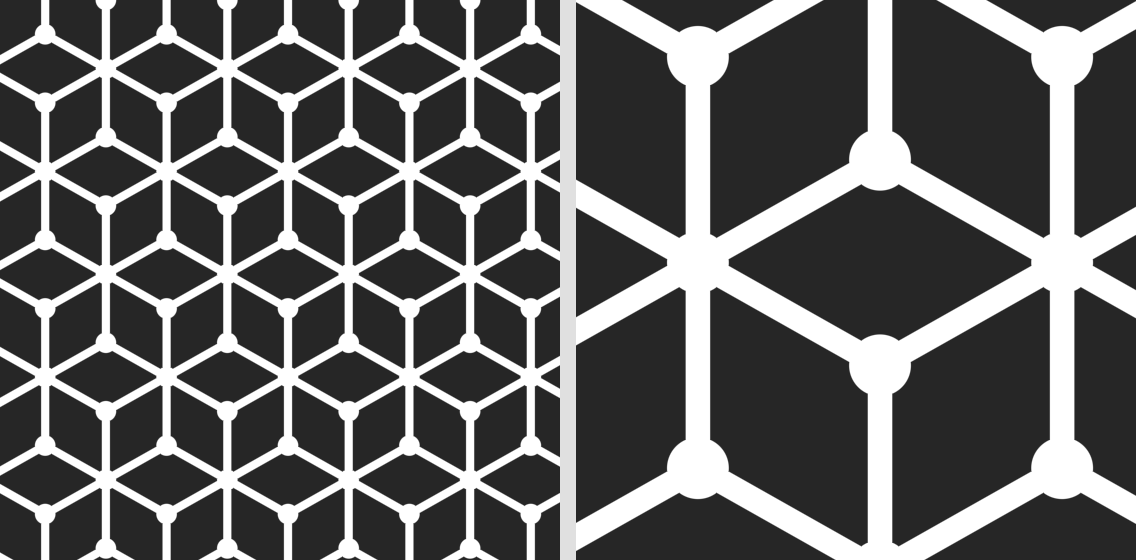
Left, the full canvas; right, a detail of the centre.
Write a Shadertoy shader that draws this pattern.

```glsl
float segmentDistance(vec2 p, vec2 end) {
    return length(p - end * clamp(dot(p, end) / dot(end, end), 0.0, 1.0));
}

// Offset from the nearest point of a rectangular lattice
vec2 latticeOffset(vec2 p, vec2 cell) {
    return mod(p + 0.5 * cell, cell) - 0.5 * cell;
}

void mainImage(out vec4 fragColor, in vec2 fragCoord) {
    vec2 cell = vec2(0.2168, 0.3672);
    vec2 p = fragCoord / iResolution.y - vec2(0.0807, 0.3268);

    // Two staggered lattices of hubs; keep the nearer, in regular hexagon space
    vec2 a = latticeOffset(p, cell);
    vec2 b = latticeOffset(p + 0.5 * cell, cell);
    vec2 toRegular = vec2(1.0, sqrt(3.0) * cell.x / cell.y);
    vec2 q = abs(length(a * toRegular) < length(b * toRegular) ? a : b);

    // Spokes run from the hub to the corners of its hexagon
    vec2 topCorner = vec2(0.0, cell.y / 3.0);
    vec2 sideCorner = vec2(0.5 * cell.x, cell.y / 6.0);
    float spokes = min(segmentDistance(q, topCorner), segmentDistance(q, sideCorner)) - 0.0073;

    // Round joints at the hub and the corners
    float joints = min(length(q), min(distance(q, topCorner), distance(q, sideCorner))) - 0.0184;

    float edge = 0.8 / iResolution.y;
    float ink = 1.0 - smoothstep(-edge, edge, min(spokes, joints));
    fragColor = vec4(mix(vec3(0.15), vec3(1.0), ink), 1.0);
}
```
